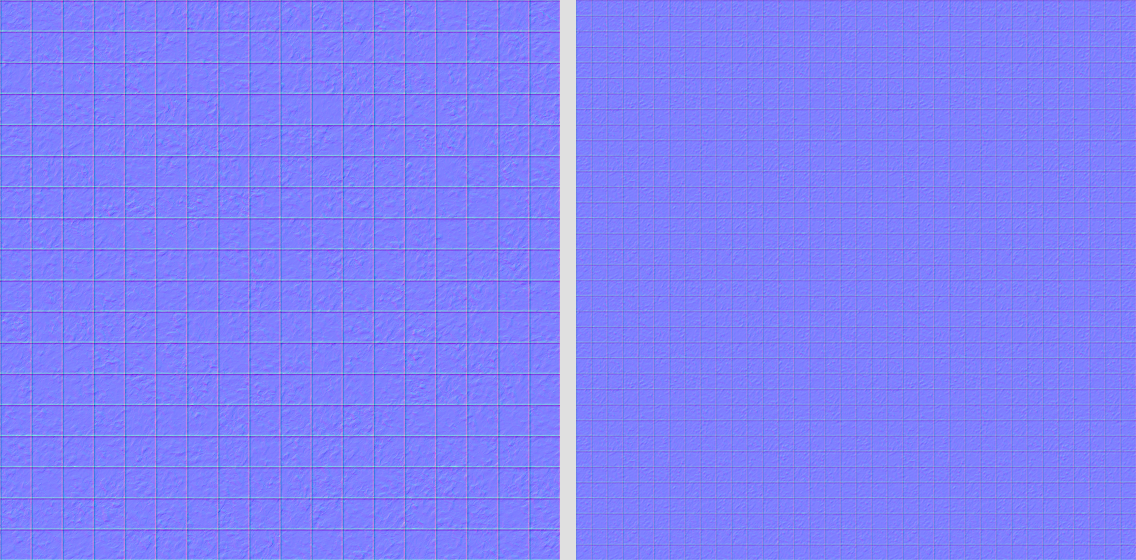
Left: one tile. Right: repeated 2 by 2.
This texture map is drawn by a Shadertoy shader. Its source:

```glsl
#define TILES 18.0
#define LINE_SHIFT vec2(0.0176, -0.0176)
#define BEVEL_WIDTH 0.037
#define BEVEL_TILT 0.6
#define BEVEL_SOFTNESS 0.04
#define RELIEF 0.0165
#define RELIEF_SCALE 7.5
#define GRAIN_ANGLE 0.6
#define GRAIN_STRETCH 0.8
#define WARP 0.35
#define OCTAVES 3
#define OCTAVE_GAIN 0.52

// Sine-free hash
vec2 hash22(vec2 p) {
    vec3 q = fract(p.xyx * vec3(0.1031, 0.1030, 0.0973));
    q += dot(q, q.yzx + 33.33);
    return fract((q.xx + q.yz) * q.zy);
}

float valueNoise(vec2 p) {
    vec2 cell = floor(p);
    vec2 f = fract(p);
    vec2 u = f * f * f * (f * (f * 6.0 - 15.0) + 10.0);
    float bottom = mix(hash22(cell).x, hash22(cell + vec2(1, 0)).x, u.x);
    float top = mix(hash22(cell + vec2(0, 1)).x, hash22(cell + vec2(1, 1)).x, u.x);
    return mix(bottom, top, u.y);
}

mat2 rotation(float angle) {
    float c = cos(angle), s = sin(angle);
    return mat2(c, -s, s, c);
}

// Rough stone height inside one tile; every tile has its own seed and grain
float stoneHeight(vec2 local, vec2 seed) {
    vec2 p = rotation(GRAIN_ANGLE + (seed.x - 0.5) * 1.2) * (local - 0.5);
    p = p * vec2(GRAIN_STRETCH, 1.0) * RELIEF_SCALE + 20.0 + seed * 90.0;
    float roughness = mix(0.4, 1.4, valueNoise(p * 0.3 + 37.0)) * mix(0.85, 1.15, seed.y);
    p += WARP * vec2(valueNoise(p * 1.4 + 11.0), valueNoise(p * 1.4 + 53.0));

    float height = 0.0, amplitude = 1.0;
    for (int i = 0; i < OCTAVES; i++) {
        float n = valueNoise(p);
        height += amplitude * (mix(n, 1.0 - abs(2.0 * n - 1.0), 0.2) - 0.5);
        p = rotation(0.35) * p * 1.9 + 7.3;
        amplitude *= OCTAVE_GAIN;
    }
    return RELIEF * roughness * height;
}

// Depth profile of the groove along each axis, lowest at whole numbers
vec2 grooveHeight(vec2 p) {
    vec2 edgeDistance = 0.5 - abs(fract(p) - 0.5);
    return min(edgeDistance, BEVEL_WIDTH);
}

// Running total of the length covered by grooves along each axis
vec2 grooveLength(vec2 p) {
    vec2 nearest = floor(p + 0.5);
    return 2.0 * BEVEL_WIDTH * nearest + clamp(p - nearest, -BEVEL_WIDTH, BEVEL_WIDTH);
}

void mainImage(out vec4 fragColor, in vec2 fragCoord) {
    vec2 p = fragCoord / iResolution.xy * TILES - LINE_SHIFT;
    vec2 pixel = TILES / iResolution.xy;
    vec2 tile = mod(floor(p), TILES);
    vec2 local = fract(p);
    vec2 seed = hash22(tile + 3.7);

    // Stone slope by central differences
    vec2 stride = max(0.5 * pixel, vec2(0.012));
    vec2 dx = vec2(stride.x, 0.0);
    vec2 dy = vec2(0.0, stride.y);
    vec2 slope = vec2(stoneHeight(local + dx, seed) - stoneHeight(local - dx, seed),
                      stoneHeight(local + dy, seed) - stoneHeight(local - dy, seed)) / (2.0 * stride);

    // Green channel points down
    vec3 normal = normalize(vec3(-slope.x, slope.y, 1.0));

    // Bevel tilt, box filtered so that every line keeps the same weight
    vec2 span = max(pixel, vec2(BEVEL_SOFTNESS));
    vec2 ahead = p + 0.5 * span, behind = p - 0.5 * span;
    vec2 tilt = (grooveHeight(ahead) - grooveHeight(behind)) / span;
    vec2 coverage = (grooveLength(ahead) - grooveLength(behind)) / span;
    normal.xy += BEVEL_TILT * vec2(-tilt.x, tilt.y);
    normal.z -= (1.0 - sqrt(1.0 - BEVEL_TILT * BEVEL_TILT)) * (coverage.x + coverage.y);

    fragColor = vec4(0.5 + 0.5 * normal, 1.0);
}
```
